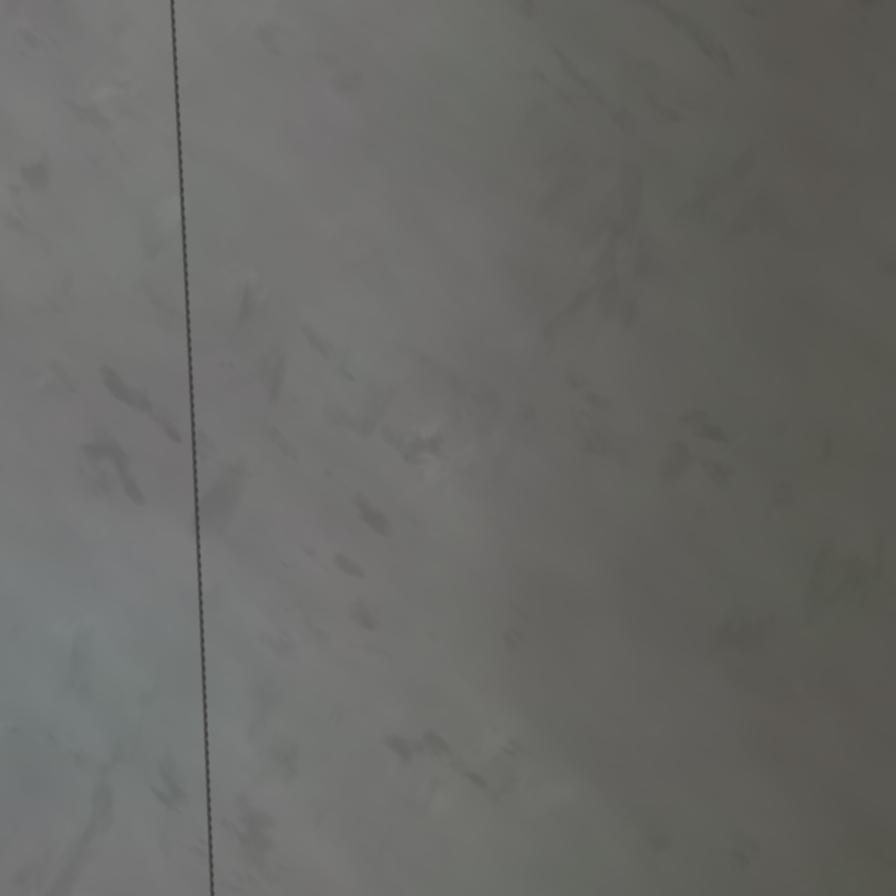
Reproduce this texture procedurally as a Shadertoy shader.

```glsl
// Smooth grey concrete wall with faint mottling and one thin, slightly tilted panel seam.
#define LIGHT_GREY vec3(0.462, 0.462, 0.458)
#define SHADE_GREY vec3(0.342, 0.338, 0.312)
#define COOL_TINT vec3(-0.018, 0.010, 0.010)
#define SEAM_GREY vec3(0.235, 0.235, 0.225)
#define SEAM_BOTTOM 0.237
#define SEAM_TOP 0.192
#define SEAM_HALF_WIDTH 0.0019
#define CLOUD_CONTRAST 0.050
#define STREAK_CONTRAST 0.040
#define MARK_DEPTH 0.045
#define TINT_CONTRAST 0.022

float hash(vec2 p) {
    vec3 q = fract(vec3(p.xyx) * 0.1031);
    q += dot(q, q.yzx + 33.33);
    return fract((q.x + q.y) * q.z);
}

float noise(vec2 p) {
    vec2 cell = floor(p);
    vec2 f = fract(p);
    f = f * f * f * (f * (f * 6.0 - 15.0) + 10.0);
    float low = mix(hash(cell), hash(cell + vec2(1, 0)), f.x);
    float high = mix(hash(cell + vec2(0, 1)), hash(cell + vec2(1, 1)), f.x);
    return mix(low, high, f.y);
}

float fbm(vec2 p) {
    float sum = 0.0;
    float weight = 0.5;
    for (int i = 0; i < 4; i++) {
        sum += weight * noise(p);
        p = mat2(0.8, 0.6, -0.6, 0.8) * p * 2.03 + 17.3;
        weight *= 0.5;
    }
    return sum / 0.9375;
}

vec2 rotate(vec2 p, float angle) {
    float c = cos(angle);
    float s = sin(angle);
    return vec2(c * p.x + s * p.y, c * p.y - s * p.x);
}

// Sparse, soft trowel marks, longer along the rotated x axis.
float trowelMarks(vec2 p, float angle, float scale) {
    vec2 q = rotate(p, angle) * vec2(0.55, 1.0) * scale;
    q += 0.6 * (vec2(noise(q * 0.7 + 4.0), noise(q * 0.7 + 31.0)) - 0.5);
    float region = smoothstep(0.45, 0.70, fbm(p * 6.0 + 9.0));
    return region * smoothstep(0.58, 0.86, fbm(q));
}

void mainImage(out vec4 fragColor, in vec2 fragCoord) {
    vec2 uv = fragCoord / iResolution.xy;

    // Light falls off towards the right, with a cooler lower left
    float shade = smoothstep(0.2, 1.03, uv.x + 0.02 * (uv.y - 0.5));
    vec3 color = mix(LIGHT_GREY, SHADE_GREY, shade);
    float cool = smoothstep(0.40, 0.0, length((uv - vec2(0.04, 0.24)) * vec2(1.0, 1.3)));
    color += COOL_TINT * cool;

    // Broad clouds and diagonal streaks
    float relief = mix(1.0, 0.55, shade);
    float clouds = fbm(uv * vec2(5.0, 4.0) + 2.7) - 0.5;
    vec2 along = rotate(uv, -0.75);
    float streaks = fbm(along * vec2(9.0, 21.0) + 6.1) - 0.5;
    color += relief * (CLOUD_CONTRAST * clouds + STREAK_CONTRAST * streaks);

    // Dark scuffs and a few paler ones
    float scuffs = trowelMarks(uv, -0.7, 34.0) + 0.7 * trowelMarks(uv + 5.0, 1.2, 24.0);
    float pale = trowelMarks(uv + 11.0, 0.8, 30.0);
    color += relief * MARK_DEPTH * (0.6 * pale - scuffs);

    // Weak pink and green stains
    float stain = fbm(uv * 5.5 + 40.0) - 0.5;
    color += TINT_CONTRAST * stain * vec3(0.6, -0.7, 0.3);

    // Thin seam with a finely beaded edge
    float seamX = mix(SEAM_BOTTOM, SEAM_TOP, uv.y) + 0.002 * sin(uv.y * 3.14159);
    float beads = sin(uv.y * 600.0);
    float distanceToSeam = abs(uv.x - seamX - 0.0003 * beads);
    float blur = max(0.0018, 1.0 / iResolution.x);
    float seam = 1.0 - smoothstep(SEAM_HALF_WIDTH - blur, SEAM_HALF_WIDTH + blur, distanceToSeam);
    color = mix(color, SEAM_GREY, seam * (0.85 + 0.12 * beads));

    fragColor = vec4(color, 1.0);
}
```
